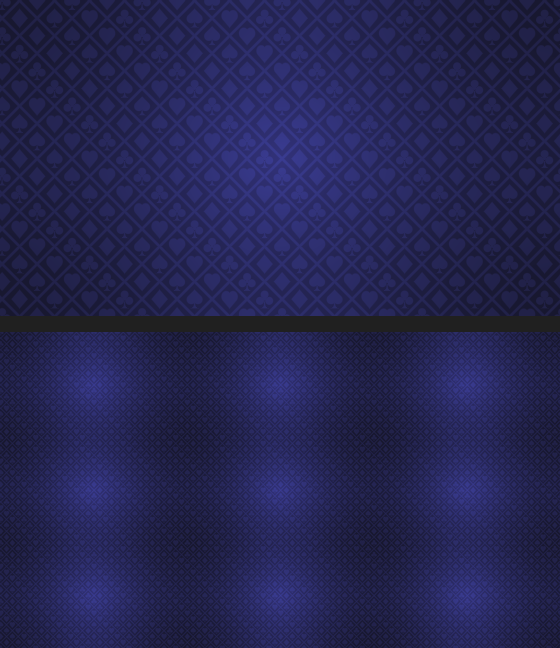
Top, the tile; bottom, the same tile 3 across and 3 down.
A Shadertoy shader for this pattern:

```glsl
#define REPEATS vec2(16.0, 9.0)
#define PHASE vec2(0.06, -0.02)
#define LINE_HALF_WIDTH 0.039
#define SUIT_SCALE 1.05
#define GLOW_SHAPE vec2(1.0, 0.62)
#define GLOW_REACH 1.22
#define GROUND_BRIGHT vec3(0.195, 0.195, 0.475)
#define GROUND_DARK vec3(0.088, 0.088, 0.175)
#define FIGURE_BRIGHT vec3(0.226, 0.233, 0.572)
#define FIGURE_DARK vec3(0.124, 0.124, 0.267)

const float PI = 3.14159265;

float dot2(vec2 v) { return dot(v, v); }

// Unit heart with its tip at the origin
float heartShape(vec2 p) {
    p.x = abs(p.x);
    if (p.x + p.y > 1.0) return length(p - vec2(0.25, 0.75)) - sqrt(2.0) / 4.0;
    float nearest = min(dot2(p - vec2(0.0, 1.0)), dot2(p - 0.5 * max(p.x + p.y, 0.0)));
    return sqrt(nearest) * sign(p.x - p.y);
}

// Flared foot shared by spade and club
float stem(vec2 p) {
    float t = clamp((-0.08 - p.y) / 0.17, 0.0, 1.0);
    float halfWidth = 0.016 + 0.085 * t * t * t * t;
    return max(abs(p.x) - halfWidth, abs(p.y + 0.155) - 0.095);
}

float diamond(vec2 p) {
    p = abs(p);
    return (p.x / 0.225 + p.y / 0.26 - 1.0) * 0.17;
}

float heart(vec2 p) {
    return 0.37 * heartShape(vec2(p.x, (p.y + 0.26) / 1.18) / 0.37);
}

float spade(vec2 p) {
    float leaf = 0.36 * heartShape(vec2(p.x, 0.26 - p.y) / 0.36);
    return min(leaf, stem(p));
}

float club(vec2 p) {
    float top = length(p - vec2(0.0, 0.125)) - 0.108;
    float sides = length(vec2(abs(p.x) - 0.125, p.y + 0.045)) - 0.108;
    float middle = length(p - vec2(0.0, 0.01)) - 0.05;
    return min(min(top, sides), min(middle, stem(p)));
}

float suitDistance(vec2 p, float suit) {
    if (suit < 0.5) return diamond(p);
    if (suit < 1.5) return spade(p);
    if (suit < 2.5) return heart(p);
    return club(p);
}

void mainImage(out vec4 fragColor, in vec2 fragCoord) {
    vec2 uv = fragCoord / iResolution.xy;
    vec2 p = uv * REPEATS - PHASE;
    float pixel = REPEATS.y / iResolution.y;

    // Diagonal lattice: one suit per cell, centred on whole diagonal indices
    vec2 diagonal = vec2(p.x + p.y, p.x - p.y);
    vec2 cell = floor(diagonal + 0.5);
    vec2 centre = 0.5 * vec2(cell.x + cell.y, cell.x - cell.y);

    // Suits run along falling diagonals, with wrapped cell indices
    vec2 wrapped = mod(centre, REPEATS);
    float suit = mod(floor(wrapped.x + wrapped.y + 0.5) - 13.0, 4.0);

    // Crossing lines and suit share one colour
    vec2 toLine = (0.5 - abs(diagonal - cell)) / sqrt(2.0);
    float lines = min(toLine.x, toLine.y) - LINE_HALF_WIDTH;
    float symbol = suitDistance((p - centre) / SUIT_SCALE, suit) * SUIT_SCALE;
    float shape = min(lines, symbol);
    float figure = 1.0 - smoothstep(-0.75 * pixel, 0.75 * pixel, shape);

    // Periodic glow, flat across the tile edges
    float shade = min(length(cos(PI * uv) * GLOW_SHAPE) / GLOW_REACH, 1.0);
    vec3 ground = mix(GROUND_BRIGHT, GROUND_DARK, shade);
    vec3 raised = mix(FIGURE_BRIGHT, FIGURE_DARK, shade);
    fragColor = vec4(mix(ground, raised, figure), 1.0);
}
```
